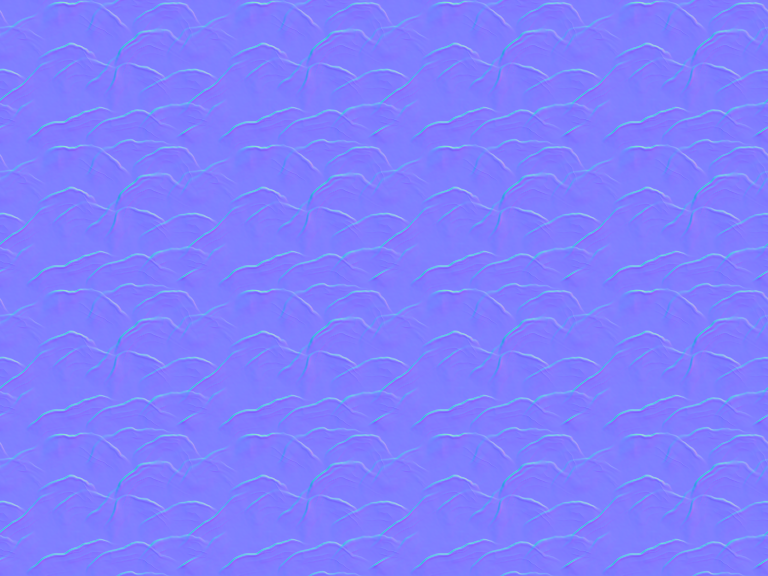
Reproduce this texture map procedurally as a WebGL 1 fragment shader.

```glsl
precision highp float;
// Normal map of trowelled plaster: overlapping arched strokes with thin, broken
// upper lips and fine creases, repeated 4 x 4. Strokes are scattered by a hash on
// a torus, painted over each other as a height field, then turned into normals.

#define TILES vec2(4.0, 4.0)    // repeats across and down
#define SPAN vec2(4.0, 3.0)     // size of one tile in plaster units
#define GRID 4.0                // strokes per tile side
#define LIP_WIDTH 0.019         // softness of a stroke's upper edge
#define LIP_HEIGHT 0.0155       // step up at that edge
#define DEPTH 0.56              // reach of a stroke below its edge
#define CREASE 0.0036           // height of the fine trowel lines
#define GRAIN 0.0015            // height of the overall unevenness
#define WOBBLE 0.17             // bending of the stroke outlines
#define RELIEF 1.0              // overall strength of the normals
#define SEED 41.0

uniform vec2 u_resolution;

vec2 hash2(vec2 p) {
  vec3 q = fract(p.xyx * vec3(0.1031, 0.1030, 0.0973));
  q += dot(q, q.yzx + 33.33);
  return fract((q.xx + q.yz) * q.zy);
}

// Value noise that wraps after a whole number of cells
float wrapNoise(vec2 p, vec2 period) {
  vec2 cell = floor(p);
  vec2 f = p - cell;
  f = f * f * f * (f * (f * 6.0 - 15.0) + 10.0);
  vec2 a = mod(cell, period);
  vec2 b = mod(cell + 1.0, period);
  float low = mix(hash2(a).x, hash2(vec2(b.x, a.y)).x, f.x);
  float high = mix(hash2(vec2(a.x, b.y)).x, hash2(b).x, f.x);
  return mix(low, high, f.y);
}

float tileNoise(vec2 p, float frequency) {
  return wrapNoise(p * frequency, SPAN * frequency) - 0.5;
}

// Lays one arched stroke over the height already there
float paintStroke(float height, vec2 p, float index) {
  float order = mod(index * 7.0, GRID * GRID);
  vec2 slot = vec2(mod(order, GRID), floor(order / GRID));
  vec2 jitter = hash2(slot + SEED);
  vec2 size = hash2(slot + SEED + 31.0);
  vec2 style = hash2(slot + SEED + 67.0);

  // Nearest wrapped copy, turned into the stroke's own frame
  vec2 center = (slot + 0.15 + 0.7 * jitter) / GRID * SPAN;
  vec2 d = mod(p - center + 0.5 * SPAN, SPAN) - 0.5 * SPAN;
  float diagonal = step(0.86, style.x);
  float angle = mix(0.06 + 0.6 * (style.y - 0.5), 0.66, diagonal);
  float c = cos(angle);
  float s = sin(angle);
  d = vec2(c * d.x + s * d.y, c * d.y - s * d.x);

  // Distance below or above the arched upper edge
  float halfWidth = mix(0.62, 1.15, size.x);
  float arch = mix(mix(0.22, 0.58, size.y), 0.06, diagonal);
  float u = d.x / halfWidth;
  float slope = 2.0 * arch * min(abs(u), 1.0) / halfWidth;
  float edge = (d.y - arch * (1.0 - u * u)) / sqrt(1.0 + slope * slope);

  float ends = 1.0 - smoothstep(0.6, 1.0, abs(u));
  float inside = 1.0 - smoothstep(-LIP_WIDTH, LIP_WIDTH, edge);
  float reach = smoothstep(-DEPTH, -0.3 * DEPTH, edge);
  float cover = ends * inside * reach;
  if (cover < 0.0005) return height;

  // Plaster body and rolled lip, both fading in and out along the stroke
  vec2 along = vec2(d.x * 1.4, edge * 8.0 + d.x * 0.9) + slot * 11.0;
  float broken = wrapNoise(vec2(d.x * 2.4, order), vec2(64.0));
  float fill = LIP_HEIGHT * (1.0 - 0.35 * u) * mix(0.25, 1.6, broken);
  float body = fill * exp(min(edge, 0.0) / 0.36);
  float lipOffset = (edge + 0.036) / 0.026;
  float lip = 0.3 * fill * exp(-lipOffset * lipOffset);

  // Creases and streaks running along the stroke
  float line = 1.0 - abs(2.0 * wrapNoise(along, vec2(64.0)) - 1.0);
  float patches = smoothstep(0.35, 0.7, wrapNoise(d * 2.6 + slot * 5.0, vec2(64.0)));
  float crease = CREASE * line * line * line * patches;
  crease += 0.35 * CREASE * wrapNoise(along * vec2(1.6, 2.2), vec2(64.0));
  return mix(height, 0.45 * height + body + lip + crease, cover);
}

float plasterHeight(vec2 p) {
  vec2 bend = vec2(tileNoise(p + 1.7, 2.0), tileNoise(p, 2.0));
  bend += 0.3 * vec2(tileNoise(p, 5.0), tileNoise(p + 0.9, 5.0));
  bend += 0.1 * tileNoise(p, 12.0);
  vec2 bent = p + WOBBLE * bend;
  float height = 0.0;
  for (int i = 0; i < 16; i++) {
    height = paintStroke(height, bent, float(i));
  }
  // Broad unevenness and fine grain
  height += GRAIN * (1.5 * tileNoise(p, 3.0) + tileNoise(p, 8.0));
  return height + 0.4 * GRAIN * tileNoise(p, 20.0);
}

void main() {
  vec2 scale = TILES * SPAN / u_resolution;
  vec2 p = gl_FragCoord.xy * scale;

  // Central differences, never narrower than the pixel footprint
  float e = max(0.012, 0.5 * max(scale.x, scale.y));
  vec2 dx = vec2(e, 0.0);
  vec2 dy = vec2(0.0, e);
  vec2 gradient = vec2(plasterHeight(p + dx) - plasterHeight(p - dx),
                       plasterHeight(p + dy) - plasterHeight(p - dy)) / (2.0 * e);

  vec3 normal = normalize(vec3(-RELIEF * gradient, 1.0));
  gl_FragColor = vec4(0.5 + 0.5 * normal, 1.0);
}
```
